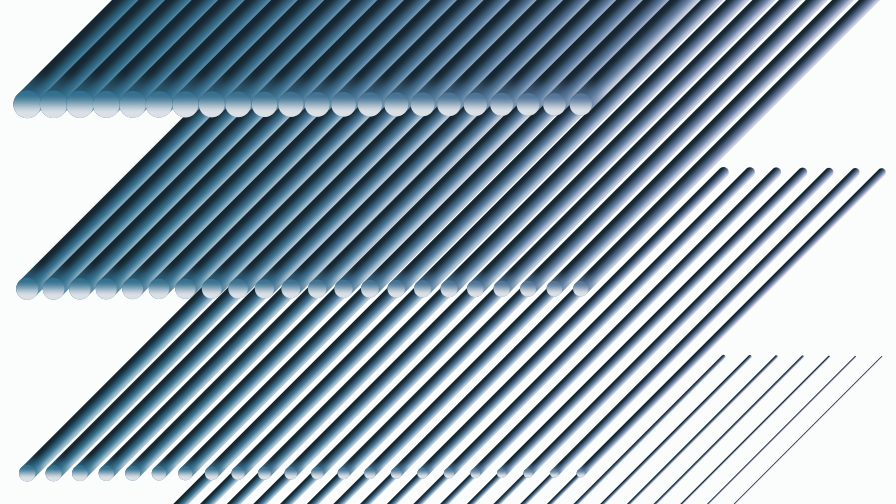
A WebGL 2 fragment shader for this background:

```glsl
#version 300 es
precision highp float;
// Stacked rows of diagonal shaded tubes with pale ball ends on white.
uniform vec2 u_resolution;
out vec4 fragColor;

// Lengths are in canvas heights.
#define ROWS 4
#define TUBES 22
#define FIRST_END vec2(0.0540, 0.793)
#define TUBE_STEP 0.0523
#define ROW_STEP 0.366
#define REACH 0.597
#define RADIUS_LEFT vec2(0.0275, 0.0056)
#define RADIUS_RIGHT vec2(0.0220, 0.0069)

const vec3 PAPER = vec3(0.985, 0.99, 0.99);
const vec3 SHADOW = vec3(0.085, 0.15, 0.19);
const vec3 TEAL = vec3(0.20, 0.44, 0.56);
const vec3 LAVENDER = vec3(0.39, 0.47, 0.62);
const vec3 SHINE_LEFT = vec3(0.68, 0.78, 0.83);
const vec3 SHINE_RIGHT = vec3(0.82, 0.83, 0.89);
const vec3 BALL_PALE = vec3(0.86, 0.88, 0.90);

float coverage(float dist, float pixel) {
    return clamp(0.5 - dist / pixel, 0.0, 1.0);
}

// Paints one tube whose lower end sits at the origin of q.
vec3 paintTube(vec3 under, vec2 q, float radius, float tint, float pixel) {
    vec2 axis = vec2(0.70710678);
    float along = dot(q, axis);
    float side = dot(q, vec2(-axis.x, axis.y)) / radius;
    float fullLength = REACH / axis.x;
    float tubeDist = length(q - axis * clamp(along, 0.0, fullLength)) - radius;

    // Cross-section: dark upper left, bright lower right.
    float across = clamp(0.5 - 0.5 * side, 0.0, 1.0);
    vec3 body = mix(TEAL, LAVENDER, tint);
    vec3 shine = mix(SHINE_LEFT, SHINE_RIGHT, tint);
    vec3 tube = mix(SHADOW, body, smoothstep(0.12, 0.65, across));
    tube = mix(tube, shine, smoothstep(0.52, 1.0, across));
    float nearEnd = 1.0 - smoothstep(0.5, 2.8, along / radius);
    tube = mix(tube, body, 0.65 * nearEnd);
    vec3 color = mix(under, tube, coverage(tubeDist, pixel));

    // Ball on the lower end, paler towards its base.
    float drop = 0.5 - 0.5 * q.y / radius;
    vec3 ball = mix(body, BALL_PALE, smoothstep(0.1, 0.85, drop));
    return mix(color, ball, coverage(length(q) - radius, pixel));
}

void main() {
    float pixel = 1.0 / u_resolution.y;
    vec2 p = gl_FragCoord.xy * pixel;
    float tint = smoothstep(0.05, 0.95, gl_FragCoord.x / u_resolution.x);
    vec3 color = PAPER;

    // Lower rows lie behind upper rows.
    for (int row = ROWS - 1; row >= 0; row--) {
        float depth = float(row);
        vec2 q = p - FIRST_END + vec2(0.0, depth * ROW_STEP);
        float leftTube = floor((q.x - q.y) / TUBE_STEP);

        // Only the two nearest tubes can cover this point.
        for (int k = 0; k < 2; k++) {
            float index = leftTube + float(k);
            if (index < 0.0 || index >= float(TUBES)) continue;
            float spread = index / float(TUBES - 1);
            vec2 radii = mix(RADIUS_LEFT, RADIUS_RIGHT, spread);
            float radius = radii.x - radii.y * depth;
            vec2 local = q - vec2(index * TUBE_STEP, 0.0);
            color = paintTube(color, local, radius, tint, pixel);
        }
    }
    fragColor = vec4(color, 1.0);
}
```
